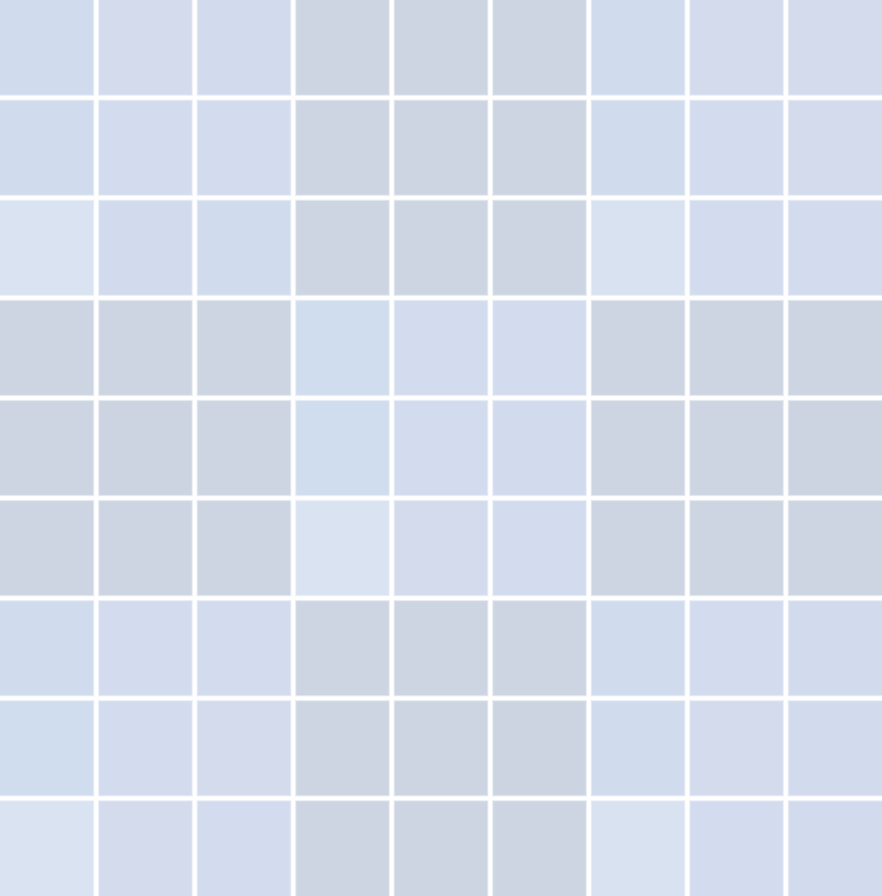
Reproduce this pattern procedurally as a WebGL 1 fragment shader.

```glsl
precision mediump float;
// Pale tiled wall: a 9 x 9 grid of flat tiles with soft white joints.
// Tiles group into 3 x 3 blocks that alternate grey and blue like a checkerboard;
// each blue block has a lighter left column and a pale lower-left corner.

uniform vec2 u_resolution;

const float TILES = 9.0;            // tiles across and down
const float BLOCK = 3.0;            // tiles along one block side
const float PITCH = 0.1117;         // tile spacing, slightly over 1/9
const float JOINT_HALF = 0.0028;    // half width of a joint
const float JOINT_SOFT = 0.0016;    // blur on each side of its edge
const float TINT_VARIATION = 0.004; // brightness range between tiles

const vec3 JOINT_WHITE = vec3(1.0, 1.0, 1.0);
const vec3 GREY_TILE = vec3(0.806, 0.835, 0.886);
const vec3 LAVENDER_TILE = vec3(0.827, 0.861, 0.932);
const vec3 SKY_TILE = vec3(0.816, 0.865, 0.931);
const vec3 PALE_TILE = vec3(0.851, 0.888, 0.942);

float hash(vec2 p) {
    return fract(sin(dot(p, vec2(12.9898, 78.233))) * 43758.5453);
}

// Colour of one tile; columns count from the left, rows from the top.
vec3 tileColour(vec2 tile) {
    vec2 block = floor((tile + 0.5) / BLOCK);
    vec2 place = tile - block * BLOCK;
    float greyBlock = mod(block.x + block.y, 2.0);

    float leftColumn = 1.0 - step(0.5, place.x);
    float lastRow = step(BLOCK - 1.5, place.y);
    vec3 colour = mix(LAVENDER_TILE, SKY_TILE, leftColumn);
    colour = mix(colour, PALE_TILE, leftColumn * lastRow);

    // The first block also has a sky tile in its lower-right corner.
    float firstBlock = 1.0 - step(0.5, block.x + block.y);
    float rightColumn = step(BLOCK - 1.5, place.x);
    colour = mix(colour, SKY_TILE, firstBlock * rightColumn * lastRow);

    colour = mix(colour, GREY_TILE, step(0.5, greyBlock));
    return colour + (hash(tile) - 0.5) * TINT_VARIATION;
}

// Coverage of the joints; the outer border has none.
float jointMask(vec2 grid, vec2 canvas, float pixel) {
    vec2 nearest = clamp(floor(grid + 0.5), 1.0, TILES - 1.0);
    vec2 away = abs(grid - nearest) * PITCH * canvas;
    float soft = max(JOINT_SOFT, 0.5 * pixel);
    float dist = min(away.x, away.y);
    return 1.0 - smoothstep(JOINT_HALF - soft, JOINT_HALF + soft, dist);
}

void main() {
    float shortSide = min(u_resolution.x, u_resolution.y);
    vec2 uv = gl_FragCoord.xy / u_resolution;
    uv.y = 1.0 - uv.y;

    // Grid centred on the canvas, one unit per tile.
    vec2 grid = (uv - 0.5) / PITCH + 0.5 * TILES;
    vec2 tile = clamp(floor(grid), 0.0, TILES - 1.0);

    float joint = jointMask(grid, u_resolution / shortSide, 1.0 / shortSide);
    gl_FragColor = vec4(mix(tileColour(tile), JOINT_WHITE, joint), 1.0);
}
```
